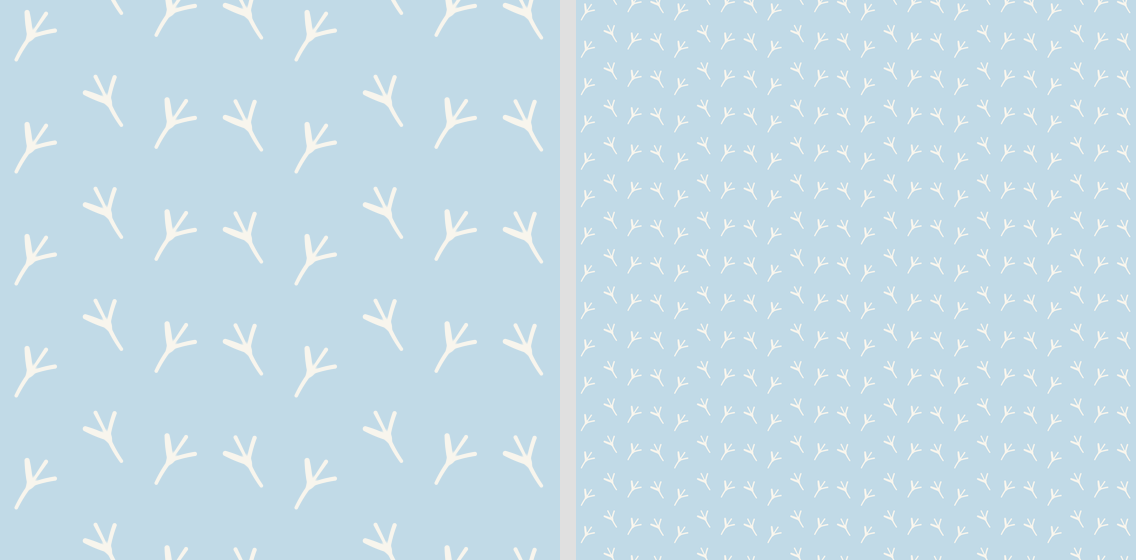
Left: one tile. Right: repeated 3 by 3.
Give the GLSL for this pattern, as a Shadertoy shader.

```glsl
const vec2 CELL = vec2(2.5, 1.0);      // one repeat, in row heights
const vec2 REPEATS = vec2(2.0, 5.0);   // whole repeats across and down
const vec3 SKY_BLUE = vec3(0.755, 0.853, 0.907);
const vec3 CREAM = vec3(0.972, 0.962, 0.928);

float smoothUnion(float a, float b, float k) {
    float h = max(k - abs(a - b), 0.0) / k;
    return min(a, b) - 0.25 * k * h * h;
}

// Tapered rounded stroke from the hub to a tip, bulging and bowed at its middle
float limb(vec2 p, vec2 tip, float hubRadius, float tipRadius, float bulge, float bow) {
    float t = clamp(dot(p, tip) / dot(tip, tip), 0.0, 1.0);
    float arch = 4.0 * t * (1.0 - t);
    vec2 side = normalize(vec2(-tip.y, tip.x));
    vec2 nearest = tip * t + side * bow * arch;
    return length(p - nearest) - mix(hubRadius, tipRadius, t) - bulge * arch;
}

// Bird footprint walking towards +y, hub at the origin
float footprint(vec2 p, float webbing) {
    float thickToe  = limb(p, vec2(-0.138, 0.173), 0.024, 0.023, 0.005, 0.0);
    float middleToe = limb(p, vec2(0.012, 0.253), 0.011, 0.018, 0.0, 0.0);
    float outerToe  = limb(p, vec2(0.158, 0.165), 0.017, 0.019, 0.0, 0.006);
    float heel      = limb(p, vec2(0.0, -0.237), 0.019, 0.016, 0.0, -0.006);
    float d = smoothUnion(thickToe, middleToe, webbing);
    d = smoothUnion(d, outerToe, webbing);
    return smoothUnion(d, heel, webbing);
}

// Offset to the nearest copy of a centre on the wrapping grid
vec2 wrapOffset(vec2 p, vec2 centre, vec2 cell) {
    return mod(p - centre + 0.5 * cell, cell) - 0.5 * cell;
}

// Turn into the frame of a walker heading clockwise from up
vec2 toHeading(vec2 p, float angle) {
    float s = sin(angle), c = cos(angle);
    return vec2(c * p.x - s * p.y, s * p.x + c * p.y);
}

// Two right-leaning and two left-leaning prints per cell
float tracks(vec2 p, vec2 cell) {
    float d = 1e3;
    for (int i = 0; i < 4; i++) {
        bool leansRight = i % 2 == 0;
        float stride = float(i / 2);
        vec2 start = leansRight ? vec2(0.269, 0.669) : vec2(0.967, 0.089);
        vec2 stepAhead = vec2(0.5 * cell.x, leansRight ? 0.22 : -0.22);
        float heading = leansRight ? 0.55 : -0.515;
        vec2 q = wrapOffset(p, start + stride * stepAhead, cell);
        d = min(d, footprint(toHeading(q, heading), 0.028));
    }
    return d;
}

void mainImage(out vec4 fragColor, in vec2 fragCoord) {
    vec2 p = fragCoord / iResolution.xy * REPEATS * CELL;
    float pixel = REPEATS.y * CELL.y / iResolution.y;
    float ink = 1.0 - smoothstep(-0.7 * pixel, 0.7 * pixel, tracks(p, CELL));
    fragColor = vec4(mix(SKY_BLUE, CREAM, ink), 1.0);
}
```
